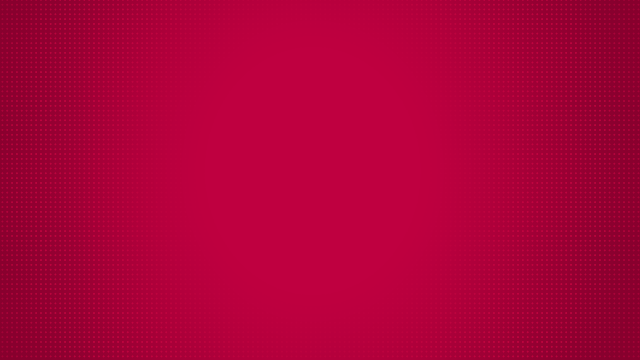
A WebGL 2 fragment shader for this background:

```glsl
#version 300 es
precision highp float;

uniform vec2 u_resolution;
out vec4 outColor;

// Crimson glow that darkens with distance from its centre
vec3 radialGlow(float radius) {
    return mix(vec3(0.75, 0.0, 0.25), vec3(0.53, 0.0, 0.178), smoothstep(0.25, 0.97, radius));
}

// Coverage of a square lattice of small round dots
float dotGrid(vec2 position, float pitch) {
    vec2 cell = fract(position / pitch + 0.5) - 0.5;
    float pixel = 1.0 / (u_resolution.y * pitch);
    return 1.0 - smoothstep(0.2 - 0.5 * pixel, 0.2 + 0.5 * pixel, length(cell));
}

void main() {
    // Height of the canvas is one unit
    vec2 position = (gl_FragCoord.xy - 0.5 * u_resolution) / u_resolution.y;

    // Glow is slightly taller than wide
    float radius = length((position - vec2(-0.02, 0.025)) * vec2(1.0, 0.87));
    vec3 color = radialGlow(radius);

    // Dots emerge from the flat centre and weaken towards the corners
    float dotFade = smoothstep(0.28, 0.62, radius) * (1.0 - 0.5 * smoothstep(0.76, 0.98, radius));
    float dots = dotGrid(position - vec2(-0.842, 0.0052), 0.013385);
    color = mix(color, vec3(0.78, 0.02, 0.255), 0.8 * dots * dotFade);

    outColor = vec4(color, 1.0);
}
```
